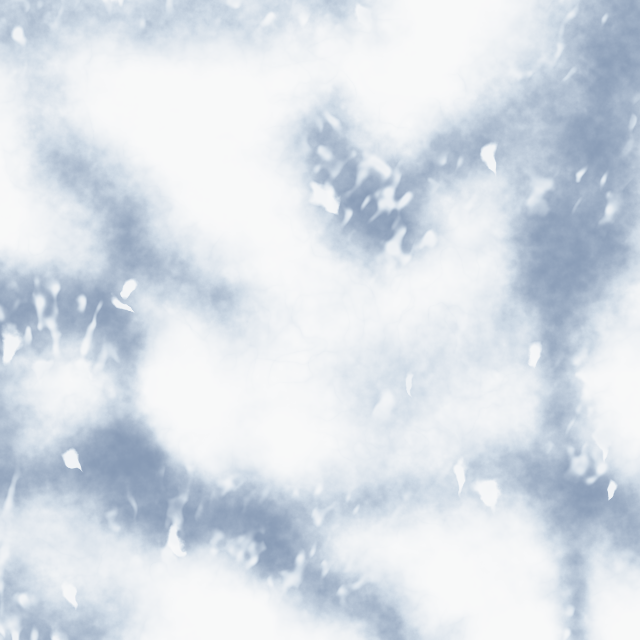
This texture is drawn by a three.js fragment shader. Its source:

```glsl
// Soft blue-grey shadows of branches and leaves on a bright white wall, with small glints of light.
varying vec2 vUv;

float hash(vec2 p) {
  vec3 q = fract(p.xyx * 0.1031);
  q += dot(q, q.yzx + 33.33);
  return fract((q.x + q.y) * q.z);
}

float noise(vec2 p) {
  vec2 i = floor(p), f = fract(p);
  f = f * f * (3.0 - 2.0 * f);
  return mix(mix(hash(i), hash(i + vec2(1, 0)), f.x),
             mix(hash(i + vec2(0, 1)), hash(i + vec2(1, 1)), f.x), f.y);
}

float fbm(vec2 p) {
  float sum = 0.0, gain = 0.5;
  for (int i = 0; i < 5; i++) {
    sum += gain * noise(p);
    p = mat2(1.6, 1.2, -1.2, 1.6) * p + 7.3;
    gain *= 0.5;
  }
  return sum;
}

float segment(vec2 p, vec2 a, vec2 b) {
  vec2 ab = b - a;
  return length(p - a - ab * clamp(dot(p - a, ab) / dot(ab, ab), 0.0, 1.0));
}

// Light left over beside a blurred branch
float lit(vec2 p, vec2 a, vec2 b, float width, float depth) {
  float d = segment(p, a, b) / width;
  return 1.0 - depth * exp(-d * d);
}

// Dense slanted flecks, leaning left on one side and right on the other
float flecks(vec2 p) {
  vec2 w = p + 0.012 * vec2(noise(p * 30.0), noise(p * 30.0 + 9.0));
  float rising = noise(mat2(0.8, 0.6, -0.6, 0.8) * w * vec2(1.0, 1.0) * 75.0);
  float left = noise(mat2(45.0, 66.0, 30.0, -20.0) * w);
  float right = noise(mat2(66.0, 30.0, -45.0, 20.0) * w + 17.0);
  float n = mix(left, right, smoothstep(0.35, 0.65, p.x + 0.5 * noise(p * 6.0) - 0.25));
  return smoothstep(0.52, 0.85, 0.7 * n + 0.3 * rising);
}

// Rare wide openings, slanted and tapered
float openings(vec2 p, float scale, float share) {
  vec2 q = p * scale, cell = floor(q);
  float glow = 0.0;
  for (int y = -1; y <= 1; y++) {
    for (int x = -1; x <= 1; x++) {
      vec2 id = cell + vec2(x, y);
      vec2 d = q - id - vec2(hash(id + 3.7), hash(id + 19.1));
      float angle = 1.9 + 1.4 * (hash(id + 41.0) - 0.5);
      float c = cos(angle), s = sin(angle);
      d = vec2(c * d.x + s * d.y, c * d.y - s * d.x);
      float size = 0.3 + 0.4 * hash(id + 53.0);
      float girth = size * max(0.15, 0.4 + 0.3 * d.x / size);
      float shape = length(d / vec2(size, girth)) + 0.5 * (noise(q * 4.0) - 0.5);
      glow = max(glow, step(hash(id + 71.0), share) * (1.0 - smoothstep(0.65, 1.15, shape)));
    }
  }
  return glow;
}

// Thin faint web of twigs along the middle levels of a noise
float web(vec2 p) {
  float a = abs(noise(p * 19.0) - 0.5), b = abs(noise(p.yx * 31.0 + 4.0) - 0.5);
  return exp(-a * 16.0) + exp(-b * 14.0);
}

void main() {
  vec2 p = vUv;
  vec2 w = p + 0.1 * (vec2(fbm(p * 6.0), fbm(p * 6.0 + 31.0)) - 0.48);
  w += 0.025 * (vec2(fbm(p * 28.0), fbm(p * 28.0 + 13.0)) - 0.48);

  // Large branches: left side, centre, right trunk, then the borders
  float light = lit(w, vec2(-0.05, 0.27), vec2(0.2, 0.25), 0.08, 0.75);
  light *= lit(w, vec2(0.2, 0.25), vec2(0.42, 0.18), 0.065, 0.8);
  light *= lit(w, vec2(0.45, 0.18), vec2(0.75, 0.26), 0.05, 0.5);
  light *= lit(w, vec2(-0.05, 0.55), vec2(0.15, 0.5), 0.06, 0.7);
  light *= lit(w, vec2(0.15, 0.5), vec2(0.24, 0.28), 0.04, 0.5);
  light *= lit(w, vec2(0.0, 0.36), vec2(0.0, 0.5), 0.07, 0.55);
  light *= lit(w, vec2(0.12, 0.72), vec2(0.19, 0.62), 0.065, 0.6);
  light *= lit(w, vec2(0.19, 0.58), vec2(0.34, 0.55), 0.045, 0.5);
  light *= lit(w, vec2(0.49, 0.81), vec2(0.61, 0.64), 0.065, 0.68);
  light *= lit(w, vec2(0.6, 0.68), vec2(0.78, 0.8), 0.085, 0.68);
  light *= lit(w, vec2(0.98, 1.0), vec2(0.92, 0.62), 0.11, 0.82);
  light *= lit(w, vec2(0.88, 0.62), vec2(0.88, 0.37), 0.045, 0.65);
  light *= lit(w, vec2(0.84, 0.28), vec2(1.02, 0.18), 0.07, 0.7);
  light *= lit(w, vec2(0.9, 0.28), vec2(0.89, 0.0), 0.045, 0.55);
  light *= lit(w, vec2(0.44, 0.15), vec2(0.66, 0.0), 0.055, 0.65);
  light *= lit(w, vec2(0.0, 0.03), vec2(0.13, 0.0), 0.1, 0.65);
  light *= lit(w, vec2(0.0, 1.0), vec2(0.55, 1.02), 0.07, 0.5);
  light *= lit(w, vec2(0.04, 0.95), vec2(0.08, 0.78), 0.06, 0.4);
  light *= lit(w, vec2(0.62, 0.36), vec2(0.8, 0.48), 0.09, 0.25);
  light *= lit(w, vec2(0.38, 0.52), vec2(0.58, 0.42), 0.1, 0.17);

  // Cloudy leaf mottling, fine grain and twigs
  float shade = 1.0 - light;
  float mottle = fbm(p * 13.0) - 0.48;
  float grain = fbm(p * 80.0) - 0.48;
  float cover = smoothstep(0.08, 0.4, shade);
  float tone = smoothstep(0.0, 1.08, shade + 0.4 * mottle + (0.07 + 0.17 * cover) * grain);
  float haze = smoothstep(0.02, 0.2, shade) * (1.0 - cover);
  tone += 0.06 * haze * web(w);

  // Clustered leaf gaps and a few wide openings within the shadow
  float cluster = smoothstep(0.46, 0.68, noise(p * 10.0 + 5.0) * 0.75 + noise(p * 27.0) * 0.25);
  tone *= 1.0 - 0.85 * cover * cluster * flecks(p);
  tone *= 1.0 - 0.9 * cover * openings(w + 0.37, 17.0, 0.1);

  vec3 wall = vec3(0.974, 0.976, 0.978);
  vec3 pale = vec3(0.81, 0.855, 0.9);
  vec3 slate = vec3(0.53, 0.605, 0.71);
  vec3 color = mix(wall, pale, clamp(tone / 0.4, 0.0, 1.0));
  color = mix(color, slate, clamp((tone - 0.4) / 0.6, 0.0, 1.0));
  gl_FragColor = vec4(color, 1.0);
}
```
